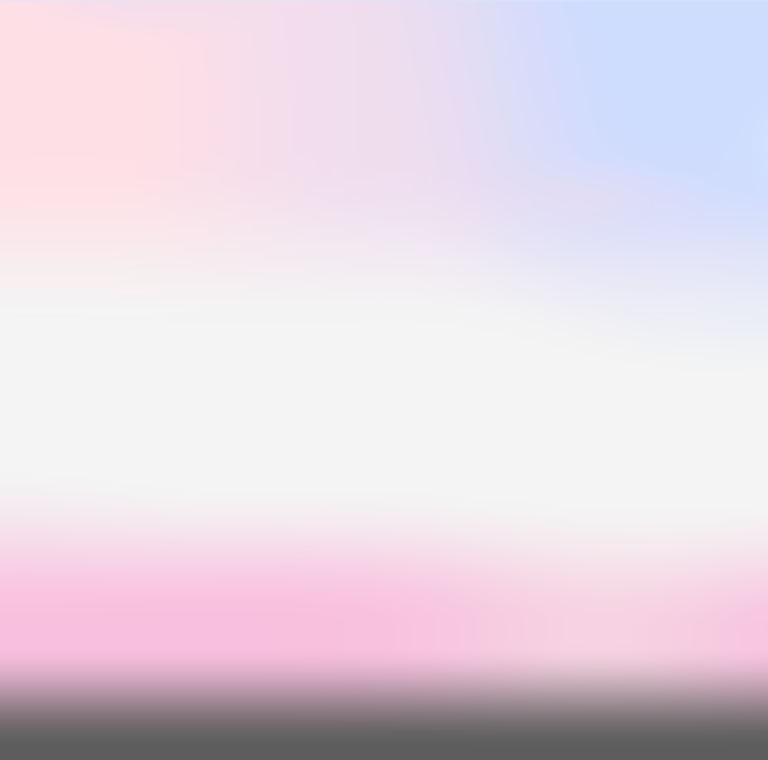
Give the GLSL for this background, as a WebGL 1 fragment shader.

```glsl
precision highp float;
// Soft pastel sky: rose to lilac to blue across the top, a pale band of mist,
// then a rose haze that sinks into a grey floor. Smooth ramps are bent by
// low-frequency noise, and a few elliptical glows tint the upper sky.

#define MIST_BASE 0.55      // height where the sky starts to colour
#define MIST_DEPTH 0.26     // height over which the sky gains full colour
#define HAZE_TOP 0.36       // upper limit of the rose haze
#define HAZE_FULL 0.175     // height of the strongest rose
#define FLOOR_TOP 0.152     // where the grey floor begins
#define FLOOR_FULL 0.014    // where the floor is fully grey
#define WARP 0.035          // strength of the noise bending

uniform vec2 u_resolution;

const vec3 MIST = vec3(0.957, 0.957, 0.957);
const vec3 ROSE = vec3(1.0, 0.876, 0.900);
const vec3 LILAC = vec3(0.937, 0.866, 0.934);
const vec3 VIOLET = vec3(0.885, 0.870, 0.968);
const vec3 BLUE = vec3(0.806, 0.864, 0.998);
const vec3 PALE_BLUE = vec3(0.850, 0.905, 0.995);
const vec3 HAZE_PINK = vec3(0.975, 0.750, 0.870);
const vec3 HAZE_PALE = vec3(0.965, 0.825, 0.885);
const vec3 FLOOR_GREY = vec3(0.365, 0.365, 0.365);

float hash(vec2 p) {
  return fract(sin(dot(p, vec2(127.1, 311.7))) * 43758.5453);
}

float noise(vec2 p) {
  vec2 cell = floor(p);
  vec2 f = fract(p);
  f = f * f * (3.0 - 2.0 * f);
  float low = mix(hash(cell), hash(cell + vec2(1.0, 0.0)), f.x);
  float high = mix(hash(cell + vec2(0.0, 1.0)), hash(cell + 1.0), f.x);
  return mix(low, high, f.y);
}

// Soft elliptical falloff, 1 at the centre.
float glow(vec2 p, vec2 centre, vec2 radius) {
  vec2 d = (p - centre) / radius;
  return exp(-dot(d, d));
}

vec3 skyColour(vec2 p, float bend) {
  // The blue side leans away to the right as it descends.
  float x = p.x + bend - 0.22 * (1.0 - p.y);
  vec3 colour = mix(ROSE, LILAC, smoothstep(0.12, 0.52, p.x + bend));
  colour = mix(colour, BLUE, smoothstep(0.46, 0.82, x));

  // Local tints
  colour = mix(colour, VIOLET, 0.75 * glow(p, vec2(0.86, 0.63), vec2(0.22, 0.10)));
  colour = mix(colour, LILAC, 0.45 * glow(p, vec2(0.76, 0.74), vec2(0.13, 0.035)));
  colour = mix(colour, LILAC, 0.70 * glow(p, vec2(0.19, 1.0), vec2(0.13, 0.035)));
  colour = mix(colour, PALE_BLUE, 0.60 * glow(p, vec2(1.02, 0.81), vec2(0.04, 0.05)));
  return colour;
}

void main() {
  vec2 uv = gl_FragCoord.xy / u_resolution;
  float bend = WARP * (noise(uv * vec2(3.0, 4.0) + 7.0) - 0.5);

  // Sky fading down into mist, a little lower on the right
  float base = MIST_BASE - 0.055 * smoothstep(0.5, 0.85, uv.x);
  float sky = smoothstep(base, base + MIST_DEPTH, uv.y + bend);
  vec3 colour = mix(MIST, skyColour(uv, bend), sky);

  // Rose haze, highest at the left edge and palest right of the middle
  float dip = glow(uv, vec2(0.78, uv.y), vec2(0.2, 1.0));
  float top = HAZE_TOP + 0.03 * (1.0 - smoothstep(0.0, 0.3, uv.x)) - 0.02 * dip;
  float haze = 1.0 - smoothstep(HAZE_FULL, top, uv.y + 0.5 * bend);
  colour = mix(colour, mix(HAZE_PINK, HAZE_PALE, dip), haze);

  // Grey floor
  float ground = 1.0 - smoothstep(FLOOR_FULL, FLOOR_TOP, uv.y);
  colour = mix(colour, FLOOR_GREY, ground);

  // Faint light rim along the top edge
  colour = mix(colour, PALE_BLUE, 0.5 * smoothstep(0.997, 1.0, uv.y));

  gl_FragColor = vec4(colour, 1.0);
}
```
